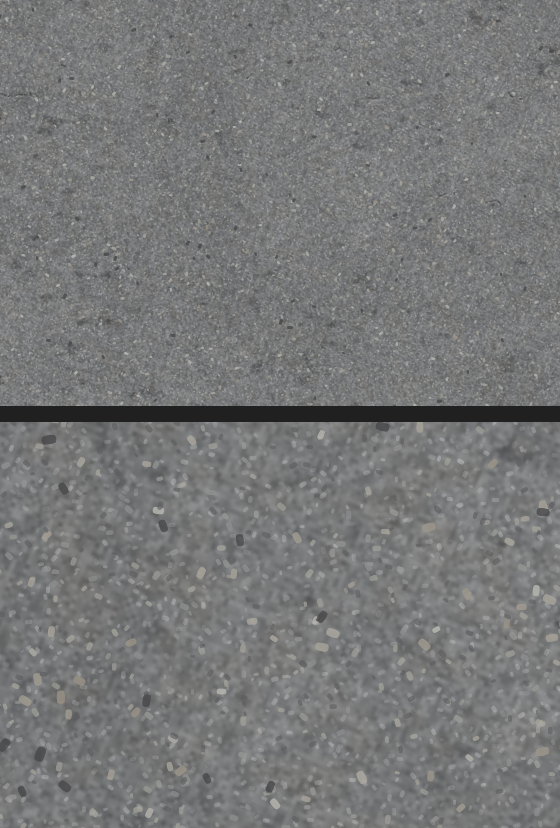
Top: the whole. Bottom: its middle third, enlarged.
A Shadertoy shader for this texture:

```glsl
// Worn grey asphalt: fine grain, pale stone chips, dark pits and faint level cracks.

float hash(vec2 p) {
    return fract(sin(dot(p, vec2(127.1, 311.7))) * 43758.5453);
}

float noise(vec2 p) {
    vec2 i = floor(p), f = fract(p);
    f = f * f * (3.0 - 2.0 * f);
    return mix(mix(hash(i), hash(i + vec2(1, 0)), f.x),
               mix(hash(i + vec2(0, 1)), hash(i + vec2(1, 1)), f.x), f.y);
}

float fbm(vec2 p) {
    float sum = 0.0, amp = 0.5;
    for (int i = 0; i < 4; i++) {
        sum += amp * noise(p);
        p = mat2(1.6, 1.2, -1.2, 1.6) * p + 7.3;
        amp *= 0.5;
    }
    return sum / 0.94;
}

mat2 rotation(float a) {
    return mat2(cos(a), sin(a), -sin(a), cos(a));
}

// One irregular chip per chosen cell: x is its coverage, y a random shade.
vec2 chips(vec2 p, float scale, float density, float size, float seed) {
    vec2 q = rotation(seed) * p * scale + seed * 17.0;
    vec2 cell = floor(q);
    vec2 jitter = vec2(hash(cell + 3.1), hash(cell + 8.7)) - 0.5;
    vec2 d = rotation(6.28 * hash(cell + 5.3)) * (fract(q) - 0.5 - 0.45 * jitter);
    d *= vec2(0.8, 1.3);
    float outline = mix(length(d), max(abs(d.x), abs(d.y)), 0.5);
    float radius = size * mix(0.5, 1.0, hash(cell + 12.9));
    float soft = 0.6 * scale / iResolution.y;
    float cover = 1.0 - smoothstep(radius - soft, radius + soft, outline);
    return vec2(cover * step(hash(cell + 21.4), density), hash(cell + 31.6));
}

void mainImage(out vec4 fragColor, in vec2 fragCoord) {
    vec2 p = fragCoord / iResolution.y;

    // Broad stains, stretched sideways
    float stain = fbm(p * vec2(4.0, 7.0) + 2.0) - 0.5;
    float blotch = fbm(p * vec2(18.0, 25.0) + 40.0) - 0.5;
    float shade = 0.470 + 0.055 * stain + 0.05 * blotch;

    // Fine grain in two sizes
    shade += 0.115 * (noise(rotation(0.4) * p * 260.0) - 0.5);
    shade += 0.085 * (noise(rotation(1.1) * p * 135.0 + 60.0) - 0.5);
    vec3 color = vec3(shade);

    // Cool and warm tints
    float tint = noise(p * 45.0 + 90.0) - 0.5;
    color += tint * vec3(0.010, 0.0, -0.012) + vec3(-0.003, 0.0, 0.002);

    // Dark smudges
    float smudge = smoothstep(0.66, 0.85, fbm(p * vec2(24.0, 34.0) + 11.0));
    color -= 0.09 * smudge;

    // Pale chips, from dust to small stones
    vec2 dust = chips(p, 125.0, 0.40, 0.32, 0.5);
    color += dust.x * mix(0.03, 0.12, dust.y);
    vec2 grit = chips(p, 85.0, 0.24, 0.27, 1.2);
    vec3 gritColor = mix(vec3(0.53, 0.54, 0.55), vec3(0.67, 0.66, 0.62), grit.y);
    color = mix(color, gritColor, 0.75 * grit.x);
    vec2 stone = chips(p, 52.0, 0.13, 0.24, 2.3);
    vec3 stoneColor = mix(vec3(0.60, 0.57, 0.52), vec3(0.74, 0.74, 0.72), stone.y);
    color = mix(color, stoneColor, 0.8 * stone.x);

    // Dark pits
    vec2 speck = chips(p, 95.0, 0.10, 0.28, 0.9);
    color = mix(color, vec3(0.36, 0.36, 0.37), 0.6 * speck.x);
    vec2 pit = chips(p, 36.0, 0.045, 0.20, 1.7);
    color = mix(color, vec3(0.27, 0.27, 0.28), 0.75 * pit.x);

    // Short broken cracks with a pale lower lip
    for (int i = 0; i < 9; i++) {
        float k = float(i);
        vec2 center = vec2(hash(vec2(k, 1.7)) * iResolution.x / iResolution.y, hash(vec2(k, 6.2)));
        vec2 d = rotation(0.5 * (hash(vec2(k, 9.4)) - 0.5)) * (p - center);
        d.y += 0.014 * (noise(vec2(d.x * 60.0, k * 5.0)) - 0.5);
        float reach = mix(0.02, 0.06, hash(vec2(k, 4.8)));
        float fade = 1.0 - smoothstep(0.4 * reach, reach, abs(d.x));
        fade *= smoothstep(0.35, 0.65, noise(p * 70.0 + k));
        float crack = 1.0 - smoothstep(0.0006, 0.0035, abs(d.y));
        float lip = 1.0 - smoothstep(0.0006, 0.0035, abs(d.y + 0.005));
        color += fade * (0.05 * lip - 0.13 * crack);
    }

    fragColor = vec4(clamp(color, 0.0, 1.0), 1.0);
}
```
